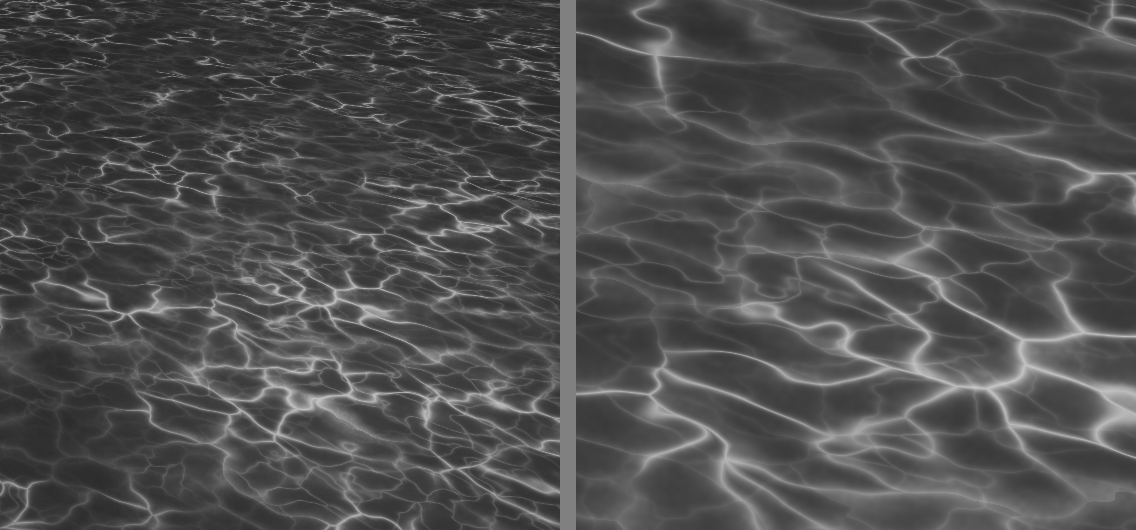
Left: the whole. Right: its middle third, enlarged.
A Shadertoy shader for this texture:

```glsl
// Sunlight caustics on a shallow sandy floor, seen in perspective.
// The screen is projected to a ground plane, where warped Voronoi cells
// give thin bright filaments, soft sheets of light and dark round pools.

const float HORIZON = 1.55;      // height of the vanishing line
const float DEPTH = 2.4;         // stretch of the ground away from the viewer
const float SLANT = 0.72;        // angle of the ripples on the ground
const vec2 CELLS = vec2(9.0, 14.0);  // cells per ground unit, along and across

float hash(vec2 p) {
    return fract(sin(dot(p, vec2(127.1, 311.7))) * 43758.5453);
}

vec2 hash2(vec2 p) {
    return vec2(hash(p), hash(p + 47.3));
}

float noise(vec2 p) {
    vec2 i = floor(p), f = fract(p);
    f = f * f * f * (f * (f * 6.0 - 15.0) + 10.0);
    float low = mix(hash(i), hash(i + vec2(1, 0)), f.x);
    float high = mix(hash(i + vec2(0, 1)), hash(i + vec2(1, 1)), f.x);
    return mix(low, high, f.y);
}

float fbm(vec2 p) {
    return 0.6 * noise(p) + 0.28 * noise(p * 2.1 + 9.2) + 0.12 * noise(p * 4.3 + 3.7);
}

// Bends the plane so that cell borders become curved
vec2 warp(vec2 p, float amount) {
    vec2 bend = vec2(fbm(p * 0.9 + 5.1), fbm(p * 0.9 + 31.7)) - 0.5;
    return p + amount * bend;
}

// x: distance to nearest centre, y: gap to the second, z: offset across the ripple
vec3 voronoi(vec2 p) {
    vec2 cell = floor(p);
    float first = 8.0, second = 8.0, side = 0.0;
    for (int y = -1; y <= 1; y++) {
        for (int x = -1; x <= 1; x++) {
            vec2 id = cell + vec2(x, y);
            vec2 offset = p - id - 0.1 - 0.8 * hash2(id);
            float d = length(offset);
            if (d < first) {
                second = first;
                first = d;
                side = offset.y;
            } else {
                second = min(second, d);
            }
        }
    }
    return vec3(first, second - first, side);
}

// Thin filament along cell borders, fading in and out along its length
float filament(vec3 cell, vec2 p, float blur, float sparsity) {
    float width = mix(0.025, 0.09, noise(p * 0.7 + 12.0)) + blur;
    float strength = smoothstep(sparsity, 0.85, noise(p * 0.85 + 71.0));
    return strength * exp(-cell.y / width);
}

// Broad light that spreads to one side of each border
float sheet(vec3 cell, vec2 p) {
    float halo = exp(-4.2 * cell.y);
    float spread = smoothstep(0.35, 1.0, cell.x - 0.22 * cell.z);
    float patches = mix(0.35, 1.15, noise(p * 0.6 + 23.0));
    return patches * (0.6 * halo + 0.75 * spread);
}

// Ground position, rotated along the ripples and scaled to cells
vec2 groundCells(vec2 uv) {
    vec2 ground = vec2(uv.x - 0.5, DEPTH) / (HORIZON - uv.y);
    vec2 along = vec2(cos(SLANT), -sin(SLANT));
    vec2 across = vec2(sin(SLANT), cos(SLANT));
    return CELLS * vec2(dot(ground, along), dot(ground, across));
}

void mainImage(out vec4 fragColor, in vec2 fragCoord) {
    vec2 uv = fragCoord / iResolution.y;
    float toHorizon = HORIZON - uv.y;
    float pixelInCells = CELLS.y * DEPTH / (toHorizon * toHorizon * iResolution.y);
    float blur = 0.4 * pixelInCells;

    // Pool of light in the lower right, dimmer edges elsewhere
    vec2 fromLight = (uv - vec2(0.64, 0.3)) / vec2(0.55, 0.47);
    float light = exp(-dot(fromLight, fromLight));

    // Two sizes of caustic cells
    vec2 p = groundCells(uv);
    vec2 coarse = warp(p, 1.3);
    vec2 fine = warp(p * 1.7 + 40.0, 1.5);
    vec3 coarseCell = voronoi(coarse);
    vec3 fineCell = voronoi(fine);

    float sparsity = 0.2 + 0.22 * uv.y;
    float lines = filament(coarseCell, p, blur, sparsity)
                + 0.35 * filament(fineCell, p + 19.0, 1.7 * blur, sparsity + 0.1);
    float glow = sheet(coarseCell, p) + 0.3 * sheet(fineCell, p + 8.0);

    // Floor tone, cloudy shading and sand grain
    float shade = 0.15 + 0.085 * light + 0.05 * (fbm(p * 0.8 + 60.0) - 0.5);
    float grain = noise(uv * 240.0) - 0.5;
    shade += (0.06 + 0.24 * light) * glow;
    shade += (0.36 + 0.08 * light) * lines;
    shade += 0.035 * grain * (0.3 + light * glow);

    // Soft shoulder keeps the brightest crossings from clipping
    shade = min(shade, 0.5) + 0.35 * (1.0 - exp(-max(shade - 0.5, 0.0) / 0.35));
    fragColor = vec4(vec3(shade), 1.0);
}
```
